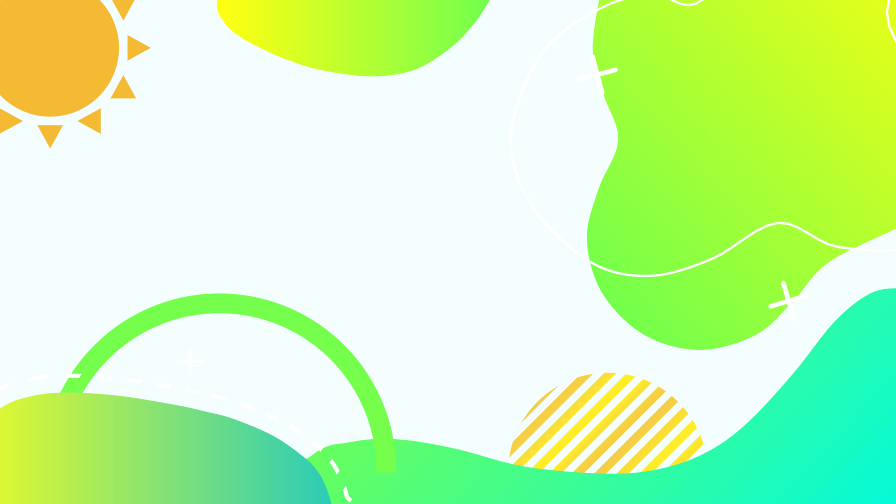
This background is drawn by a Shadertoy shader. Its source:

```glsl
// Flat summer landscape: a sun, soft gradient blobs, an arch, a striped dome and hills.
// Blobs are closed Catmull-Rom loops turned into signed distances, then painted
// back to front. Canvas height is 4.32 units and y runs down from the top edge.

// Signed distance to a closed smooth loop, negative inside
float loopDistance(vec2 p, vec2 knots[16]) {
    float nearest = 1e9, side = 1.0;
    vec2 a = knots[0];
    for (int i = 0; i < 16; i++) {
        vec2 k0 = knots[(i + 15) % 16], k1 = knots[i];
        vec2 k2 = knots[(i + 1) % 16], k3 = knots[(i + 2) % 16];
        for (int j = 1; j <= 6; j++) {
            float t = float(j) / 6.0;
            vec2 b = k1 + 0.5 * t * (k2 - k0 + t * (2.0 * k0 - 5.0 * k1 + 4.0 * k2 - k3
                   + t * (3.0 * (k1 - k2) + k3 - k0)));
            vec2 e = b - a, w = p - a;
            vec2 off = w - e * clamp(dot(w, e) / max(dot(e, e), 1e-8), 0.0, 1.0);
            nearest = min(nearest, dot(off, off));
            // Even-odd crossing test
            if ((a.y > p.y) != (b.y > p.y) && w.x < e.x * w.y / e.y) side = -side;
            a = b;
        }
    }
    return side * sqrt(nearest);
}

mat2 rotation(float a) { return mat2(cos(a), -sin(a), sin(a), cos(a)); }

float plusDistance(vec2 p, float angle, float arm, float halfWidth) {
    vec2 q = abs(rotation(angle) * p);
    if (q.y > q.x) q = q.yx;
    return length(vec2(max(q.x - arm, 0.0), q.y)) - halfWidth;
}

// Sun disc with twelve triangles that spin backwards as they go round
float sunDistance(vec2 p) {
    float d = length(p) - 0.59;
    for (int i = 0; i < 12; i++) {
        float a = float(i) * 0.5236;
        float bearing = a - 0.04 * sin(4.0 * a);
        vec2 q = p - (0.728 + 0.035 * cos(4.0 * a)) * vec2(cos(bearing), sin(bearing));
        q = rotation(-3.0 * a) * q;
        d = min(d, max(-q.x - 0.1, 0.876 * (abs(q.y) - 0.55 * (0.1 - q.x))));
    }
    return d;
}

void paint(inout vec3 color, vec3 ink, float d) {
    float pixel = 4.32 / iResolution.y;
    color = mix(color, ink, smoothstep(0.6, -0.6, d / pixel));
}

void mainImage(out vec4 fragColor, in vec2 fragCoord) {
    vec2 p = fragCoord / iResolution.y * 4.32;
    p.y = 4.32 - p.y;
    vec3 white = vec3(1.0), green = vec3(0.46, 1.0, 0.3);
    vec3 color = vec3(0.96, 0.996, 1.0);

    // Sun
    paint(color, vec3(0.96, 0.73, 0.2), sunDistance(p - vec2(0.43, 0.41)));

    // Hanging blob at the top
    float drop = loopDistance(p, vec2[16](
        vec2(2.6, -0.9), vec2(2.0, -0.45), vec2(1.86, 0.0), vec2(1.92, 0.19),
        vec2(2.05, 0.31), vec2(2.25, 0.42), vec2(2.47, 0.515), vec2(2.75, 0.6),
        vec2(3.18, 0.655), vec2(3.55, 0.6), vec2(3.85, 0.42), vec2(4.05, 0.22),
        vec2(4.2, 0.0), vec2(4.5, -0.5), vec2(4.3, -0.9), vec2(3.5, -1.0)));
    paint(color, mix(vec3(1.0, 1.0, 0.07), green, clamp((p.x - 1.9) / 2.25, 0.0, 1.0)), drop);

    // Large blob on the right
    float blob = loopDistance(p, vec2[16](
        vec2(5.4, -1.0), vec2(5.2, -0.3), vec2(5.08, 0.4), vec2(5.17, 0.8),
        vec2(5.3, 1.2), vec2(5.13, 1.62), vec2(5.03, 2.05), vec2(5.16, 2.51),
        vec2(5.52, 2.87), vec2(6.0, 3.0), vec2(6.48, 2.87), vec2(6.8, 2.58),
        vec2(7.1, 2.25), vec2(7.7, 1.95), vec2(8.3, 1.65), vec2(9.0, -1.0)));
    float rise = clamp((p.x - 5.0) / 5.4 + (3.0 - p.y) / 6.0, 0.0, 1.0);
    paint(color, mix(vec3(0.4, 1.0, 0.32), vec3(0.9, 1.0, 0.1), rise), blob);

    // Thin wandering outline and plus marks
    float outline = loopDistance(p, vec2[16](
        vec2(5.97, 0.03), vec2(5.6, -0.05), vec2(5.15, 0.07), vec2(4.65, 0.45),
        vec2(4.38, 1.15), vec2(4.55, 1.75), vec2(5.05, 2.24), vec2(5.56, 2.365),
        vec2(6.1, 2.22), vec2(6.67, 1.91), vec2(7.2, 2.12), vec2(7.9, 2.05),
        vec2(8.1, 1.2), vec2(7.62, 0.22), vec2(7.6, -0.3), vec2(6.5, -0.4)));
    paint(color, white, abs(outline) - 0.01);
    paint(color, white, plusDistance(p - vec2(5.12, 0.64), -0.26, 0.16, 0.02));
    paint(color, white, plusDistance(p - vec2(6.76, 2.58), -0.29, 0.16, 0.02));
    paint(color, white, plusDistance(p - vec2(1.63, 3.1), 0.0, 0.1, 0.012));

    // Striped dome
    float diagonal = (p.x + p.y) * 0.7071;
    float stripe = (abs(fract(diagonal / 0.137) - 0.5) - 0.27) * 0.137;
    vec3 gold = mix(vec3(1.0, 0.93, 0.15), vec3(0.96, 0.8, 0.27), 0.5 + 0.5 * sin(diagonal * 9.0));
    paint(color, gold, max(length(p - vec2(5.21, 4.05)) - 0.855, stripe));

    // Rolling wave along the bottom
    float wave = loopDistance(p, vec2[16](
        vec2(2.0, 4.6), vec2(2.65, 3.92), vec2(3.0, 3.79), vec2(3.4, 3.765),
        vec2(3.9, 3.845), vec2(4.5, 4.0), vec2(5.2, 4.06), vec2(5.65, 4.02),
        vec2(6.05, 3.88), vec2(6.4, 3.63), vec2(6.8, 3.2), vec2(7.15, 2.76),
        vec2(7.45, 2.52), vec2(7.7, 2.47), vec2(8.0, 2.5), vec2(9.0, 5.0)));
    float cool = clamp((p.x - 2.7) * 0.15 + (p.y - 2.5) * 0.139, 0.0, 1.0);
    paint(color, mix(vec3(0.5, 1.0, 0.25), vec3(0.02, 0.98, 0.85), cool), wave);

    // Arch with flat feet
    paint(color, green, max(abs(length(p - vec2(1.88, 4.03)) - 1.43) - 0.085, p.y - 4.05));

    // Left hill with a dashed line around it
    float hill = loopDistance(p, vec2[16](
        vec2(-1.0, 4.2), vec2(-0.4, 3.8), vec2(0.0, 3.5), vec2(0.25, 3.4),
        vec2(0.55, 3.365), vec2(1.0, 3.39), vec2(1.5, 3.47), vec2(1.75, 3.525),
        vec2(2.0, 3.59), vec2(2.35, 3.74), vec2(2.62, 3.93), vec2(2.71, 4.025),
        vec2(2.77, 4.12), vec2(2.84, 4.32), vec2(2.9, 4.7), vec2(1.0, 5.5)));
    float dash = (abs(fract((p.x + 0.7 * p.y - 2.878) / 0.279 + 0.5) - 0.5) - 0.24) * 0.23;
    paint(color, white, max(abs(hill - 0.145) - 0.018, dash));
    paint(color, mix(vec3(0.86, 0.97, 0.2), vec3(0.17, 0.8, 0.72), clamp(p.x / 2.84, 0.0, 1.0)), hill);

    fragColor = vec4(color, 1.0);
}
```
